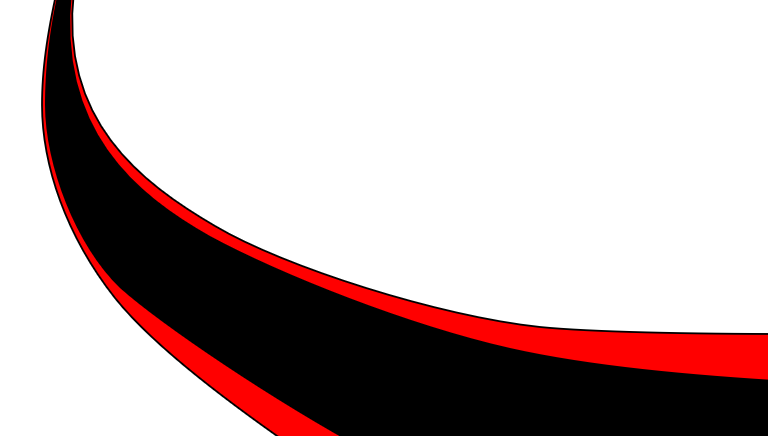
Reproduce this background procedurally as a Shadertoy shader.

```glsl
// A black ribbon with red borders and a thin outline sweeping across white.
#define CANVAS vec2(7.68, 4.36)
#define CURVES 3
#define STEPS 16
#define OUTLINE_HALF_WIDTH 0.009
#define WHITE vec3(1.0)
#define RED vec3(1.0, 0.0, 0.0)
#define BLACK vec3(0.0)

vec2 cubicBezier(vec2 a, vec2 b, vec2 c, vec2 d, float t) {
    float s = 1.0 - t;
    return s * s * s * a + 3.0 * s * t * (s * b + t * c) + t * t * t * d;
}

// Signed distance to a chain of cubics; positive on the left of travel.
float signedDistance(vec2 p, vec2 control[10]) {
    float nearest = 1e6;
    float side = 1.0;
    vec2 start = control[0];
    for (int curve = 0; curve < CURVES; curve++) {
        int k = 3 * curve;
        for (int i = 1; i <= STEPS; i++) {
            float t = float(i) / float(STEPS);
            vec2 end = cubicBezier(control[k], control[k + 1],
                                   control[k + 2], control[k + 3], t);
            vec2 along = end - start;
            vec2 toP = p - start;
            float h = clamp(dot(toP, along) / dot(along, along), 0.0, 1.0);
            float dist = length(toP - h * along);
            if (dist < nearest) {
                nearest = dist;
                side = along.x * toP.y - along.y * toP.x < 0.0 ? -1.0 : 1.0;
            }
            start = end;
        }
    }
    return side * nearest;
}

float coverage(float dist, float pixel) {
    return clamp(0.5 - dist / pixel, 0.0, 1.0);
}

void mainImage(out vec4 fragColor, in vec2 fragCoord) {
    vec2 p = fragCoord / iResolution.xy * CANVAS;
    float pixel = CANVAS.y / iResolution.y;

    // Outer edges of the ribbon
    float upperOuter = signedDistance(p, vec2[10](
        vec2(0.74, 4.46), vec2(0.59, 3.16), vec2(1.40, 2.54), vec2(2.15, 2.10),
        vec2(2.84, 1.69), vec2(4.40, 1.195), vec2(5.40, 1.09),
        vec2(5.90, 1.04), vec2(6.90, 1.02), vec2(7.90, 1.02)));
    float lowerOuter = signedDistance(p, vec2[10](
        vec2(0.57, 4.46), vec2(0.47, 4.01), vec2(0.42, 3.66), vec2(0.42, 3.31),
        vec2(0.42, 2.71), vec2(0.66, 2.00), vec2(1.15, 1.38),
        vec2(1.55, 0.88), vec2(2.35, 0.29), vec2(3.00, -0.16)));

    // Edges of the black core
    float upperInner = signedDistance(p, vec2[10](
        vec2(0.72, 4.46), vec2(0.57, 3.06), vec2(1.36, 2.42), vec2(2.10, 2.00),
        vec2(2.80, 1.62), vec2(4.10, 1.105), vec2(5.10, 0.88),
        vec2(5.90, 0.70), vec2(6.90, 0.61), vec2(7.90, 0.55)));
    float lowerInner = signedDistance(p, vec2[10](
        vec2(0.585, 4.46), vec2(0.49, 4.04), vec2(0.45, 3.66), vec2(0.45, 3.31),
        vec2(0.45, 2.71), vec2(0.76, 1.90), vec2(1.20, 1.48),
        vec2(1.60, 1.12), vec2(2.75, 0.34), vec2(3.70, -0.17)));

    float ribbon = max(upperOuter, -lowerOuter);
    float core = max(upperInner, -lowerInner);
    float outline = min(abs(upperOuter), abs(lowerOuter)) - OUTLINE_HALF_WIDTH;

    // Layers from back to front
    vec3 color = mix(WHITE, RED, coverage(ribbon, pixel));
    color = mix(color, BLACK, coverage(core, pixel));
    color = mix(color, BLACK, coverage(outline, pixel));
    fragColor = vec4(color, 1.0);
}
```
